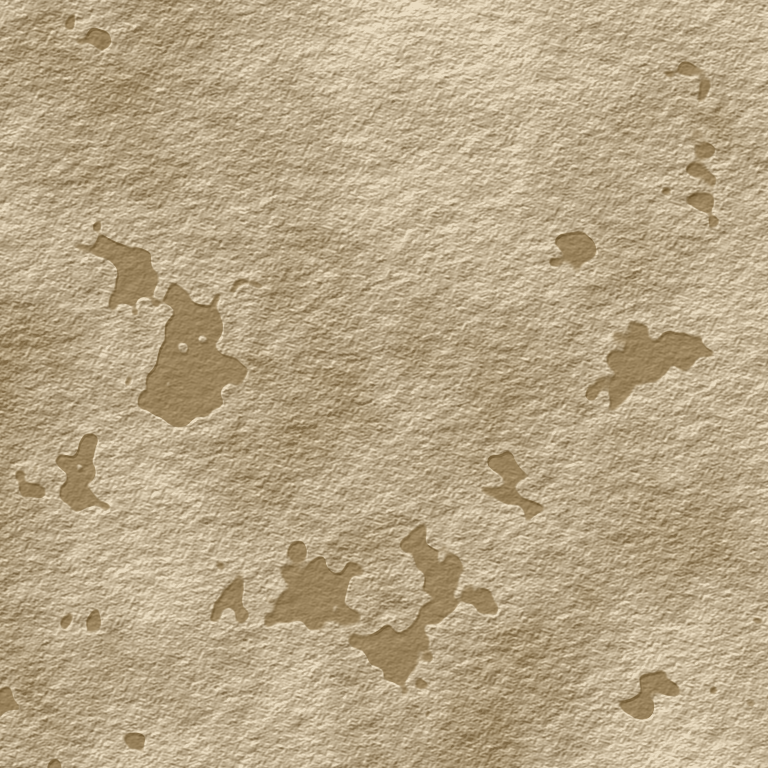
A WebGL 2 fragment shader for this texture:

```glsl
#version 300 es
precision highp float;

#define SHADOW_COLOR vec3(0.54, 0.46, 0.33)
#define LIGHT_COLOR vec3(0.87, 0.81, 0.70)
#define PIT_COLOR vec3(0.60, 0.51, 0.36)
#define GRAIN_SCALE 45.0
#define GRAIN_DEPTH 4.0
#define STAIN_SCALE 4.5
#define STAIN_STRENGTH 1.2
#define PIT_SCALE 7.0
#define PIT_LEVEL 0.705
#define RIM_STRENGTH 0.36
#define LIGHT_DIR vec2(-0.45, 0.89)
#define BASE_TONE 0.54

uniform vec2 u_resolution;
out vec4 fragColor;

// Integer hash of a lattice cell, 0 to 1
float hash(vec2 cell) {
    uvec2 q = uvec2(ivec2(cell)) * uvec2(1597u, 3813u);
    uint n = (q.x ^ (q.y << 7u)) * 2741u + q.y;
    n = (n ^ (n >> 15u)) * 739981u;
    n = (n ^ (n >> 13u)) * 915973u;
    n ^= n >> 16u;
    return float(n & 65535u) / 65535.0;
}

float valueNoise(vec2 p) {
    vec2 cell = floor(p);
    vec2 f = fract(p);
    f = f * f * (3.0 - 2.0 * f);
    float low = mix(hash(cell), hash(cell + vec2(1, 0)), f.x);
    float high = mix(hash(cell + vec2(0, 1)), hash(cell + vec2(1, 1)), f.x);
    return mix(low, high, f.y);
}

// Octaves are turned as they double, which hides the lattice
float fbm(vec2 p, int octaves, float gain) {
    const mat2 turn = mat2(1.6, 1.2, -1.2, 1.6);
    float sum = 0.0, total = 0.0, amplitude = 1.0;
    for (int i = 0; i < octaves; i++) {
        sum += amplitude * valueNoise(p);
        total += amplitude;
        amplitude *= gain;
        p = turn * p + vec2(17.3, 41.9);
    }
    return sum / total;
}

// Sandy surface, slightly stretched sideways
float grainHeight(vec2 p) {
    return fbm(p * vec2(0.85, 1.1) * GRAIN_SCALE + 7.7, 4, 0.8);
}

// Ragged blots and specks, gathered in loose clusters
float pitField(vec2 p) {
    float cluster = valueNoise(p * 2.6 + vec2(11.4, 3.8)) - 0.5;
    return fbm(p * PIT_SCALE + vec2(63.2, 28.4), 4, 0.75) + 0.2 * cluster;
}

float pitMask(float field) {
    return smoothstep(-0.012, 0.012, field - PIT_LEVEL);
}

void main() {
    vec2 p = gl_FragCoord.xy / min(u_resolution.x, u_resolution.y);

    // Flat worn pits and the pale ground around them
    float field = pitField(p);
    float pit = pitMask(field);
    float halo = smoothstep(PIT_LEVEL - 0.17, PIT_LEVEL, field);

    // Mottled brown stains, weaker near the pits
    float stain = fbm(p * STAIN_SCALE + vec2(5.1, 90.6), 6, 0.65) - 0.5;
    stain *= STAIN_STRENGTH * (1.0 - 0.5 * halo);

    // Slopes facing the light are bright
    float grain = grainHeight(p) - grainHeight(p + LIGHT_DIR * 0.002);
    float rim = pitMask(pitField(p + LIGHT_DIR * 0.004)) - pit;

    float tone = BASE_TONE - stain + 0.1 * halo + GRAIN_DEPTH * grain;
    tone += RIM_STRENGTH * rim;
    vec3 ground = mix(SHADOW_COLOR, LIGHT_COLOR, clamp(tone, -0.15, 1.15));
    ground += max(stain, 0.0) * vec3(0.02, 0.0, -0.04);

    vec3 floorColor = PIT_COLOR + 0.13 * GRAIN_DEPTH * grain;
    floorColor += 0.3 * RIM_STRENGTH * min(rim, 0.0);

    fragColor = vec4(mix(ground, floorColor, pit), 1.0);
}
```
